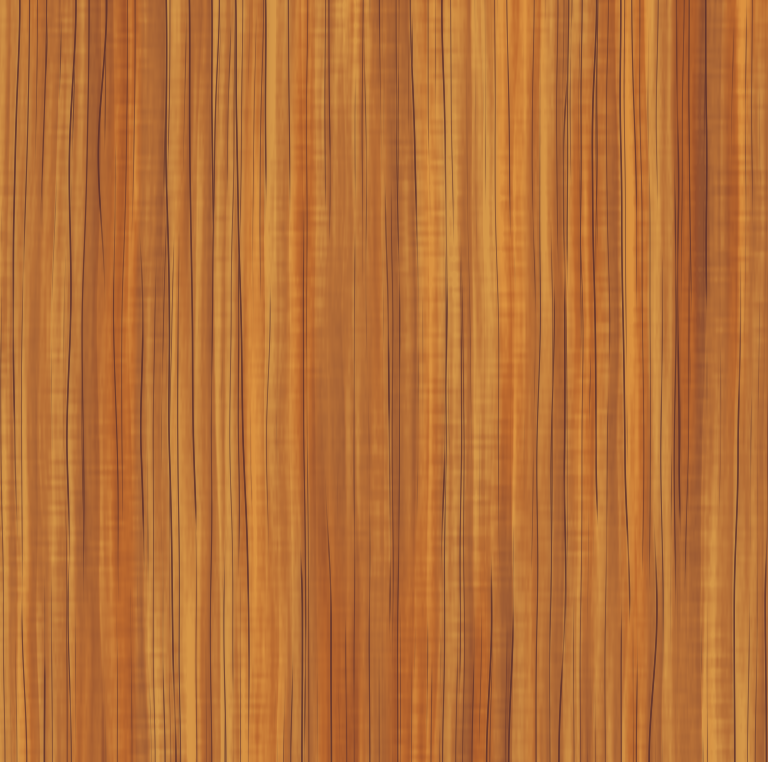
Reproduce this texture procedurally as a Shadertoy shader.

```glsl
// Straight-grained reddish golden wood veneer with thin dark vertical veins.

const vec3 DARK_WOOD  = vec3(0.60, 0.345, 0.195);
const vec3 MID_WOOD   = vec3(0.72, 0.44, 0.215);
const vec3 LIGHT_WOOD = vec3(0.82, 0.57, 0.275);
const vec3 VEIN_INK   = vec3(0.35, 0.18, 0.165);
const vec3 RED_TINT   = vec3(0.025, -0.022, -0.035);

float hash(vec2 p) {
    vec3 q = fract(vec3(p.xyx) * 0.1031);
    q += dot(q, q.yzx + 33.33);
    return fract((q.x + q.y) * q.z);
}

float noise(vec2 p) {
    vec2 cell = floor(p);
    vec2 f = fract(p);
    f = f * f * (3.0 - 2.0 * f);
    float low  = mix(hash(cell), hash(cell + vec2(1, 0)), f.x);
    float high = mix(hash(cell + vec2(0, 1)), hash(cell + vec2(1, 1)), f.x);
    return mix(low, high, f.y);
}

// Centred noise, stretched by separate frequencies across and along the grain
float fibre(vec2 p, float across, float along, float seed) {
    return noise(p * vec2(across, along) + seed) - 0.5;
}

// Ring coordinate: uneven widths that wander slowly along the grain
float ringCoord(vec2 p, float count, float seed) {
    float drift = 1.2 * fibre(p, count * 0.35, 0.8, seed);
    float wobble = 0.3 * fibre(p, count * 0.25, 5.0, seed + 31.0);
    return p.x * count + drift + wobble;
}

float ringTone(float id, float y, float seed) {
    return noise(vec2(id + seed, y * 1.3 + seed)) - 0.5;
}

// Each ring fades from light to dark, then steps to the next one
float rings(float r, float y, float seed) {
    float id = floor(r);
    float f = r - id;
    float fade = 0.5;
    float here = ringTone(id, y, seed) + fade * (0.5 - f);
    float next = ringTone(id + 1.0, y, seed) + fade * 0.5;
    return mix(here, next, smoothstep(0.88, 1.0, f));
}

// Broken dark lines on the ring borders; returns coverage
float veins(float r, float count, float y, float seed, float width, float rarity) {
    float pixel = 0.7 / iResolution.y;
    float slope = length(vec2(dFdx(r), dFdy(r))) * iResolution.y;
    float id = floor(r + 0.5);
    float d = abs(r - id) / max(slope, count * 0.3);
    float run = noise(vec2(id + seed, y * 2.2 + seed));
    float patchy = noise(vec2(id + seed + 57.0, y * 14.0));
    float strength = smoothstep(rarity, rarity + 0.3, run + 0.25 * (patchy - 0.5));
    float w = width * mix(0.5, 1.0, strength);
    float core = 1.0 - smoothstep(max(w - pixel, 0.0), w + pixel, d);
    float halo = 0.22 * exp(-d / (width * 3.0));
    return strength * max(core, halo);
}

vec3 woodColor(float tone) {
    vec3 shade = mix(MID_WOOD, DARK_WOOD, clamp(-tone / 1.9, 0.0, 1.2));
    return mix(shade, LIGHT_WOOD, clamp(tone / 1.45, 0.0, 1.2));
}

void mainImage(out vec4 fragColor, in vec2 fragCoord) {
    vec2 p = fragCoord / iResolution.y;

    // Gentle shared sway of the whole grain
    p.x += 0.012 * fibre(p, 4.0, 2.0, 3.0) + 0.003 * fibre(p, 14.0, 7.0, 9.0);

    float wide = ringCoord(p, 28.0, 11.0);
    float medium = ringCoord(p, 52.0, 83.0);
    float narrow = ringCoord(p, 92.0, 147.0);

    // Bands and streaks
    float tone = 1.8 * rings(wide, p.y, 19.0);
    tone += 1.3 * rings(medium, p.y, 71.0);
    tone += 1.0 * fibre(p, 12.0, 0.9, 5.0);
    tone += 1.8 * fibre(p, 115.0, 2.8, 23.0);
    tone += 0.9 * fibre(p, 270.0, 7.0, 41.0);

    // Short pores and faint ripples across the grain
    tone += 0.45 * fibre(p, 420.0, 60.0, 67.0);
    float ripple = smoothstep(0.35, 0.75, noise(p * vec2(24.0, 3.0) + 91.0));
    tone += (0.25 + 0.6 * ripple) * fibre(p, 38.0, 150.0, 103.0);

    vec3 color = woodColor(tone + 0.15);
    color += RED_TINT * smoothstep(0.4, 0.85, noise(p * vec2(30.0, 1.6) + 127.0));

    // Veins from bold to hairline
    float ink = 0.85 * veins(wide, 28.0, p.y, 13.0, 0.0012, 0.36);
    ink = max(ink, 0.75 * veins(medium, 52.0, p.y, 37.0, 0.0009, 0.48));
    ink = max(ink, 0.55 * veins(narrow, 92.0, p.y, 59.0, 0.0007, 0.52));
    color = mix(color, VEIN_INK, ink);

    fragColor = vec4(clamp(color, 0.0, 1.0), 1.0);
}
```
